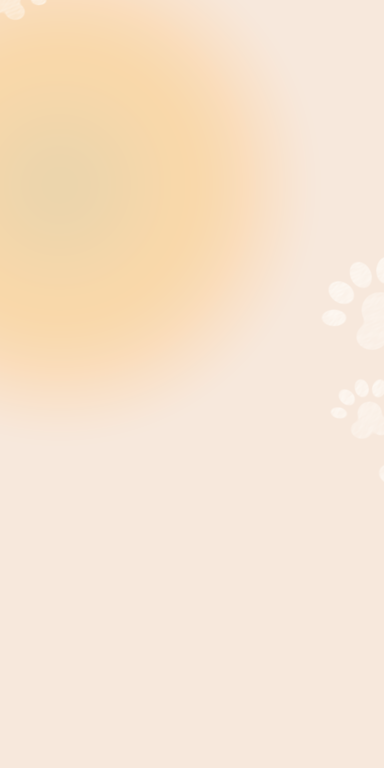
Give the GLSL for this background, as a Shadertoy shader.

```glsl
// Soft honey-coloured sun glow on cream, with chalky paw prints at the edges.
#define CREAM vec3(0.969, 0.910, 0.863)
#define PEACH vec3(0.980, 0.871, 0.755)
#define HONEY vec3(0.976, 0.847, 0.667)
#define SAND vec3(0.925, 0.835, 0.675)
#define CHALK vec3(1.0, 0.992, 0.976)
#define GLOW_CENTER vec2(0.156, 1.518)
#define GLOW_RADIUS 0.70
#define TOE_COUNT 4
#define TOE_START 3.04
#define TOE_STEP 0.555
#define STROKE_DENSITY 210.0

float hash(vec2 p) {
    return fract(sin(dot(p, vec2(127.1, 311.7))) * 43758.5453);
}

float noise(vec2 p) {
    vec2 cell = floor(p), f = fract(p);
    f = f * f * (3.0 - 2.0 * f);
    return mix(mix(hash(cell), hash(cell + vec2(1, 0)), f.x),
               mix(hash(cell + vec2(0, 1)), hash(cell + vec2(1, 1)), f.x), f.y);
}

mat2 rotation(float a) {
    float c = cos(a), s = sin(a);
    return mat2(c, s, -s, c);
}

float ellipse(vec2 p, vec2 radii) {
    return (length(p / radii) - 1.0) * min(radii.x, radii.y);
}

float smoothUnion(float a, float b, float k) {
    float h = max(k - abs(a - b), 0.0) / k;
    return min(a, b) - 0.25 * h * h * k;
}

// Chalk coverage of one paw; the toes fan out at unit distance from its center
float paw(vec2 p, vec2 center, float size, float angle, float mirror) {
    vec2 q = (p - center) / size;
    q.x *= mirror;
    q = rotation(-angle) * q;

    // Three-lobed pad
    float pad = ellipse(q - vec2(-0.03, 0.17), vec2(0.38, 0.37));
    pad = smoothUnion(pad, ellipse(q - vec2(-0.24, -0.36), vec2(0.33, 0.28)), 0.18);
    pad = smoothUnion(pad, ellipse(q - vec2(0.36, -0.20), vec2(0.27, 0.28)), 0.18);

    // Toes, the first one smaller
    float toes = 10.0;
    for (int i = 0; i < TOE_COUNT; i++) {
        vec2 toe = rotation(float(i) * TOE_STEP - TOE_START) * q - vec2(1.0, 0.0);
        vec2 radii = i == 0 ? vec2(0.25, 0.17) : vec2(0.28, 0.215);
        toes = min(toes, ellipse(toe, radii));
    }

    // Smooth edges and crossed chalk strokes
    float aa = 1.0 / (iResolution.x * size);
    float padMask = 1.0 - smoothstep(-aa, aa, pad);
    float toeMask = 1.0 - smoothstep(-aa, aa, toes);
    vec2 grain = STROKE_DENSITY * vec2(0.25, 1.0);
    float strokes = 0.5 * (noise(rotation(0.55 + angle) * p * grain.yx)
                         + noise(rotation(-0.5 + angle) * p * grain));
    return max(padMask * 0.42, toeMask * 0.58) * (0.65 + 0.7 * strokes);
}

// Radial blend from sand through honey and peach to cream
vec3 glow(vec2 p) {
    float r = length(p - GLOW_CENTER) / GLOW_RADIUS;
    vec3 color = mix(SAND, HONEY, smoothstep(0.0, 0.52, r));
    color = mix(color, PEACH, smoothstep(0.46, 0.80, r));
    return mix(color, CREAM, smoothstep(0.66, 1.0, r));
}

void mainImage(out vec4 fragColor, in vec2 fragCoord) {
    // Canvas spans 1 by 2 units
    vec2 p = fragCoord / iResolution.xy * vec2(1.0, 2.0);
    vec3 color = glow(p);

    // Paws along the right edge and in the top left corner
    float chalk = paw(p, vec2(0.995, 1.172), 0.125, 0.10, 1.0);
    chalk = max(chalk, paw(p, vec2(0.964, 0.909), 0.083, -0.09, 1.0));
    chalk = max(chalk, paw(p, vec2(1.214, 0.747), 0.182, 0.0, 1.0));
    chalk = max(chalk, paw(p, vec2(0.023, 2.0), 0.078, 0.10, -1.0));

    fragColor = vec4(mix(color, CHALK, chalk), 1.0);
}
```
